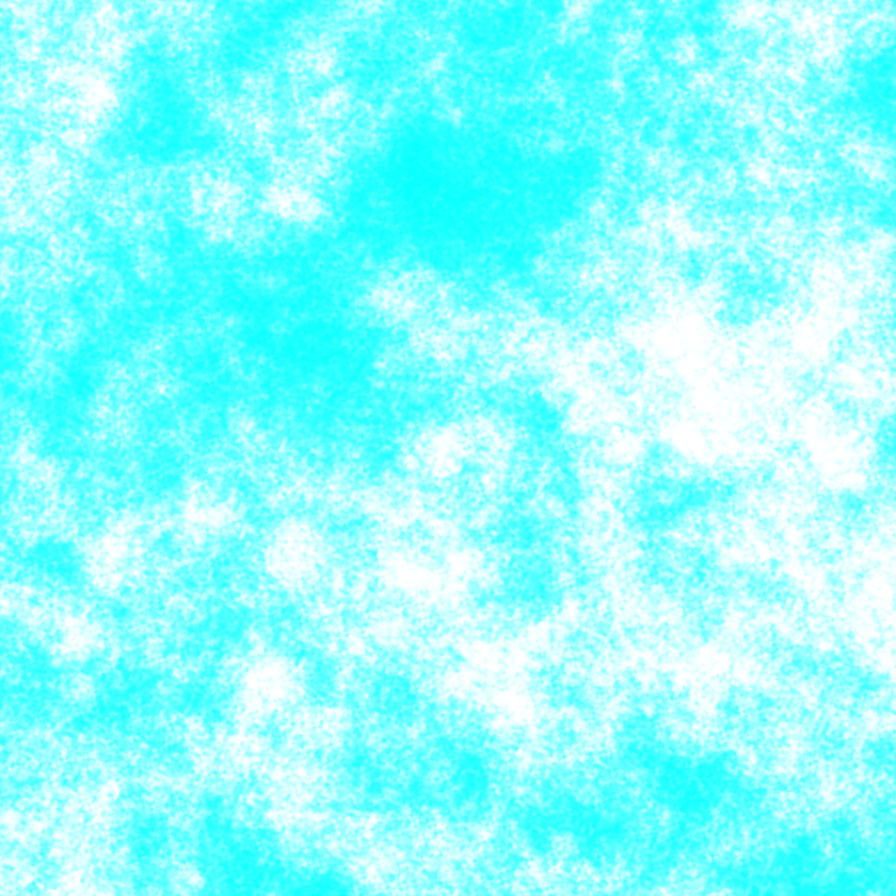
Give the GLSL for this texture, as a three.js fragment shader.

```glsl
// Mottled cyan and white clouds with a fine, powdery grain.
varying vec2 vUv;

float hash(vec2 p) {
  vec3 q = fract(vec3(p.xyx) * vec3(0.1031, 0.1030, 0.0973));
  q += dot(q, q.yzx + 33.33);
  return fract((q.x + q.y) * q.z);
}

// Smooth value noise, centred on zero.
float valueNoise(vec2 p) {
  vec2 cell = floor(p);
  vec2 f = fract(p);
  vec2 w = f * f * f * (f * (f * 6.0 - 15.0) + 10.0);
  float low = mix(hash(cell), hash(cell + vec2(1.0, 0.0)), w.x);
  float high = mix(hash(cell + vec2(0.0, 1.0)), hash(cell + vec2(1.0, 1.0)), w.x);
  return mix(low, high, w.y) - 0.5;
}

// Slowly fading octaves, each turned to hide the lattice.
float clouds(vec2 p) {
  mat2 turnAndDouble = 2.0 * mat2(0.8, 0.6, -0.6, 0.8);
  float sum = 0.0;
  float amplitude = 2.65;
  for (int octave = 0; octave < 7; octave++) {
    sum += amplitude * valueNoise(p + 91.7);
    p = turnAndDouble * p + vec2(17.3, 41.9);
    amplitude *= 0.8;
  }
  return sum;
}

void main() {
  // Powder grain laid over the clouds.
  vec2 grainPosition = mat2(0.91, 0.41, -0.41, 0.91) * vUv * 210.0;
  float density = clouds(vUv * 4.0) + 1.3 * valueNoise(grainPosition + 307.0);

  // Exponential exposure: calm in the cyan, speckled towards white.
  float whiteness = 1.0 - exp(-0.65 * exp(0.81 * density));
  vec3 cyan = vec3(0.0, 1.0, 1.0);
  gl_FragColor = vec4(mix(cyan, vec3(1.0), whiteness), 1.0);
}
```
